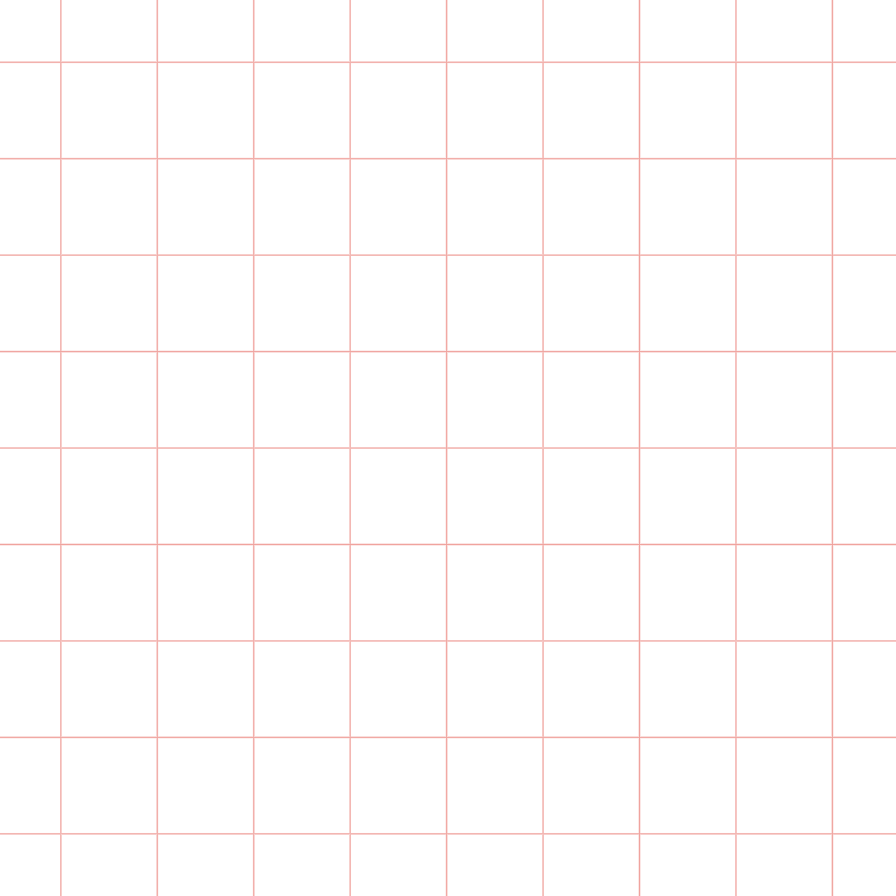
This pattern is drawn by a three.js fragment shader. Its source:

```glsl
// Square grid of thin pale red lines on white paper, nine lines each way.
#define PITCH 0.10764
#define FIRST_LINE vec2(0.0679, 0.0694)
#define LINE_WIDTH 0.00155
#define SOFTNESS 1.3
#define PAPER vec3(1.0)
#define LINE_COLOUR vec3(0.94, 0.64, 0.62)

varying vec2 vUv;

// Signed offset from the nearest line on each axis.
vec2 offsetFromLine(vec2 p) {
  return (fract((p - FIRST_LINE) / PITCH + 0.5) - 0.5) * PITCH;
}

// Share of the filter footprint that the line covers on each axis.
vec2 lineCoverage(vec2 offset, vec2 footprint) {
  vec2 halfLine = vec2(0.5 * LINE_WIDTH);
  vec2 upper = min(offset + 0.5 * footprint, halfLine);
  vec2 lower = max(offset - 0.5 * footprint, -halfLine);
  return max(upper - lower, 0.0) / footprint;
}

void main() {
  vec2 footprint = max(fwidth(vUv) * SOFTNESS, vec2(1e-5));
  vec2 coverage = lineCoverage(offsetFromLine(vUv), footprint);

  // Lines share one ink, so crossings do not darken.
  float ink = max(coverage.x, coverage.y);
  gl_FragColor = vec4(mix(PAPER, LINE_COLOUR, ink), 1.0);
}
```
